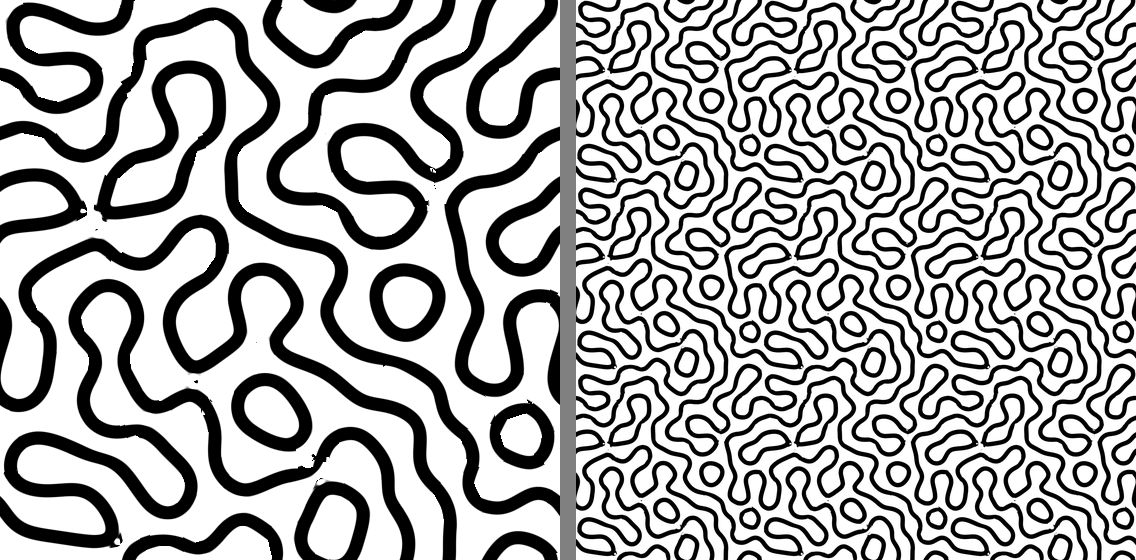
Left: one tile. Right: repeated 3 by 3.
Reproduce this pattern procedurally as a WebGL 1 fragment shader.

```glsl
precision highp float;
// Seamless maze of winding black lines of even width on white.

uniform vec2 u_resolution;

const float PI = 3.14159265;
const float TAU = 6.2831853;
const int WAVES = 18;
const int SEARCH_STEPS = 4;
const vec3 INK = vec3(0.0);
const vec3 PAPER = vec3(1.0);

// Height, gradient and second derivatives (xx, yy, xy) of a field.
struct Surface {
    float height;
    vec2 slope;
    vec3 bend;
};

// Center of a pass between two hills and the lift that widens it.
struct Saddle {
    vec2 center;
    float lift;
};

float hash(float n) {
    return fract(sin(n * 12.9898) * 43758.5453);
}

vec2 limitLength(vec2 v, float limit) {
    return v * min(1.0, limit / max(length(v), 1e-6));
}

// Sum of plane waves; whole-number frequencies make it wrap.
Surface waveField(vec2 p, vec2 band) {
    Surface s = Surface(0.0, vec2(0.0), vec3(0.0));
    for (int i = 0; i < WAVES; i++) {
        float id = float(i);
        float angle = PI * (id + hash(id + 0.3)) / float(WAVES);
        float radius = mix(band.x, band.y, hash(id + 31.7));
        vec2 k = floor(radius * vec2(cos(angle), sin(angle)) + 0.5);
        float phase = TAU * (dot(k, p) + hash(id + 67.1));
        k *= TAU;
        float c = cos(phase);
        s.height += c;
        s.slope -= k * sin(phase);
        s.bend -= c * vec3(k * k, k.x * k.y);
    }
    return s;
}

float determinant(vec3 bend) {
    return bend.x * bend.y - bend.z * bend.z;
}

// Newton step towards the nearest flat point.
vec2 flatStep(Surface s) {
    float det = determinant(s.bend);
    if (abs(det) < 1.0) det = 1.0;
    vec2 g = s.slope;
    return vec2(s.bend.z * g.y - s.bend.y * g.x,
                s.bend.z * g.x - s.bend.x * g.y) / det;
}

// Finds a nearby saddle and the lift that keeps its two lines apart.
Saddle findSaddle(vec2 p, vec2 band, float clearance) {
    vec2 center = p;
    for (int i = 0; i < SEARCH_STEPS; i++) {
        center += limitLength(flatStep(waveField(center, band)), 0.03);
    }
    Surface s = waveField(center, band);
    float det = determinant(s.bend);
    if (det >= 0.0) return Saddle(center, 0.0);

    float side = s.height < 0.0 ? -1.0 : 1.0;
    float mean = 0.5 * (s.bend.x + s.bend.y);
    float curvature = abs(mean - side * sqrt(mean * mean - det));
    float needed = 0.5 * curvature * clearance * clearance;
    float settled = 1.0 - smoothstep(0.004, 0.012, length(flatStep(s)));
    return Saddle(center, side * settled * max(0.0, needed - abs(s.height)));
}

// Wave field with a soft bump over the saddle: gradient in xy, height in z.
vec3 spacedField(vec2 p, vec2 band, Saddle saddle, float reach) {
    Surface s = waveField(p, band);
    vec2 offset = (p - saddle.center) / reach;
    float falloff = max(0.0, 1.0 - dot(offset, offset));
    vec2 bumpSlope = -4.0 * falloff * offset / reach;
    return vec3(s.slope + saddle.lift * bumpSlope,
                s.height + saddle.lift * falloff * falloff);
}

// Distance to the zero contour, measured from its tangent near p.
float contourDistance(vec2 p, vec2 band) {
    float reach = 0.055;
    Saddle saddle = findSaddle(p, band, 0.026);
    vec3 here = spacedField(p, band, saddle, reach);
    vec2 toLine = -here.z * here.xy / max(dot(here.xy, here.xy), 1e-4);
    toLine = limitLength(toLine, 0.02);
    vec3 foot = spacedField(p + toLine, band, saddle, reach);
    return abs(foot.z - dot(foot.xy, toLine)) / max(length(foot.xy), 1e-3);
}

void main() {
    vec2 p = gl_FragCoord.xy / u_resolution;
    vec2 band = vec2(5.6, 7.4);
    float halfWidth = 0.0117;
    float edge = 0.8 / min(u_resolution.x, u_resolution.y);
    float d = contourDistance(p, band) - halfWidth;
    gl_FragColor = vec4(mix(INK, PAPER, smoothstep(-edge, edge, d)), 1.0);
}
```
